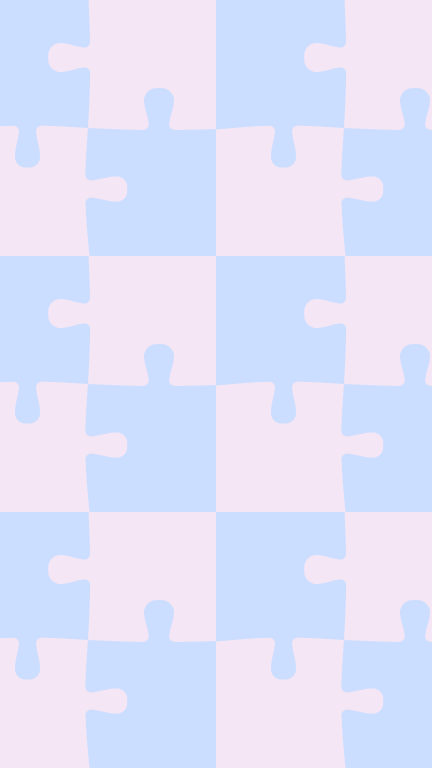
Give the GLSL for this pattern, as a Shadertoy shader.

```glsl
// Two-tone jigsaw: square tiles of four interlocking pieces, coloured as a checkerboard.
// Each tile has two wavy seams crossing at its centre; every half seam carries one knob,
// built as a tapered, rounded tab that is joined to the seam with a fillet.

const vec3 BLUE = vec3(0.80, 0.87, 1.00);
const vec3 PINK = vec3(0.96, 0.90, 0.96);

const float TILES_DOWN = 3.0;
const float TILE = 256.0;         // design units per tile; all lengths below use them
const float PIECE = 0.5 * TILE;
const float TAB_LENGTH = 42.0;
const float NECK_RATIO = 0.68;    // neck width relative to head width
const float TIP_ROUNDING = 0.85;  // tip radius relative to head half width
const float FILLET = 6.0;

// Seam bends: offset at start, offset at end, bow in the middle
const vec3 BEND_TOP    = vec3(0.5, 0.0, 2.0);
const vec3 BEND_BOTTOM = vec3(0.0, 1.5, -3.5);
const vec3 BEND_LEFT   = vec3(1.5, 0.0, -3.2);
const vec3 BEND_RIGHT  = vec3(0.0, 1.0, 1.5);

// Tabs: centre along the half seam, head half width, direction across the seam
const vec3 TAB_TOP    = vec3(57.5, 14.5, -1.0);
const vec3 TAB_BOTTOM = vec3(61.0, 12.5, 1.0);
const vec3 TAB_LEFT   = vec3(67.5, 12.5, 1.0);
const vec3 TAB_RIGHT  = vec3(71.0, 15.0, -1.0);

// Intersection and union of distances with circular rounding
float roundMax(float a, float b, float r) {
    return min(max(a, b), -r) + length(max(vec2(a, b) + r, 0.0));
}

float roundMin(float a, float b, float r) {
    return -roundMax(-a, -b, r);
}

// Signed distance to a half seam, positive on the positive side across it
float seam(float along, float across, vec3 bend, vec3 tab) {
    float s = fract(along / PIECE);
    float base = mix(bend.x, bend.y, s) + bend.z * sin(3.14159 * s);
    float height = (across - base) * tab.z;

    float swell = smoothstep(4.0, 30.0, height);
    float halfWidth = tab.y * mix(NECK_RATIO, 1.0, swell);
    float side = abs(s * PIECE - tab.x) - halfWidth;
    float knob = roundMax(side, height - TAB_LENGTH, TIP_ROUNDING * tab.y);

    return roundMin(height, knob, FILLET) * tab.z;
}

void mainImage(out vec4 fragColor, in vec2 fragCoord) {
    // Tile coordinates: y runs down, a tile border lies on the vertical centre line
    float tileSize = iResolution.y / TILES_DOWN;
    vec2 grid = vec2(fragCoord.x - 0.5 * iResolution.x, iResolution.y - fragCoord.y) / tileSize;
    vec2 p = (fract(grid) - 0.5) * TILE;
    float halfPixel = 0.5 * TILE / tileSize;

    // Choose the half of each seam nearest to this point
    bool upper = p.y < 0.0;
    bool left = p.x < 0.0;
    float vertical = seam(p.y, p.x, upper ? BEND_TOP : BEND_BOTTOM, upper ? TAB_TOP : TAB_BOTTOM);
    float horizontal = seam(p.x, p.y, left ? BEND_LEFT : BEND_RIGHT, left ? TAB_LEFT : TAB_RIGHT);

    // The product of smoothed signs gives the checkerboard, fading at the straight borders
    vec2 signs = clamp(vec2(vertical, horizontal) / halfPixel, -1.0, 1.0);
    vec2 border = clamp((PIECE - abs(p)) / halfPixel, 0.0, 1.0);
    float checker = signs.x * signs.y * border.x * border.y;

    fragColor = vec4(mix(PINK, BLUE, 0.5 + 0.5 * checker), 1.0);
}
```
